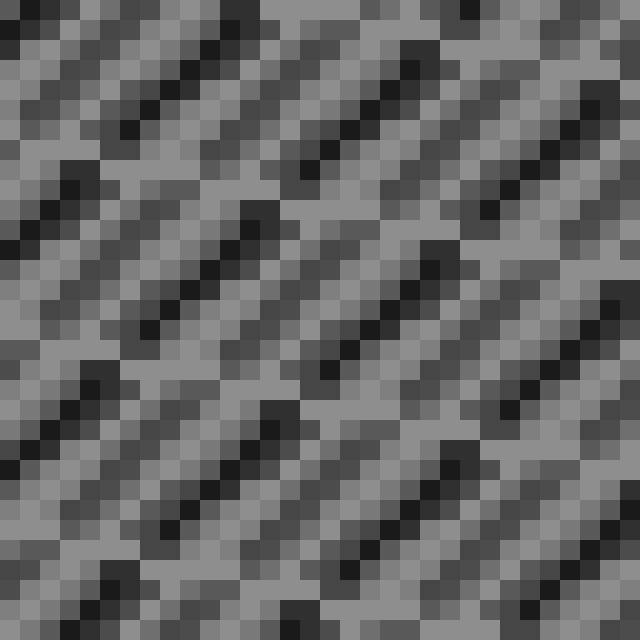
A Shadertoy shader for this pattern:

```glsl
// Blocky grey twill: slanted dark strokes alternating with softer ones on light ground.
// A 32 x 32 cell grid is folded onto a skewed lattice of 11 diagonals by 8 steps,
// and every diagonal is shaded in four runs: head, upper, lower and foot.

// Greys of the four runs along one diagonal of the weave
vec4 diagonalShades(int diagonal) {
    switch (diagonal) {
        // Dark stroke, from its upper left edge to its lower right edge
        case 10: return vec4(0.557, 0.475, 0.349, 0.349);
        case 0:  return vec4(0.188, 0.349, 0.275, 0.557);
        case 1:  return vec4(0.188, 0.102, 0.102, 0.275);
        case 2:  return vec4(0.557, 0.188, 0.349, 0.275);
        case 3:  return vec4(0.557, 0.298, 0.498, 0.498);
        // Soft stroke
        case 5:  return vec4(0.557, 0.435, 0.498, 0.498);
        case 6:  return vec4(0.349, 0.275, 0.275, 0.557);
        case 7:  return vec4(0.349, 0.298, 0.298, 0.349);
        case 8:  return vec4(0.557, 0.498, 0.435, 0.435);
    }
    return vec4(0.557); // light ground between strokes
}

// Grey of one whole cell; rows count downwards
float cellGrey(vec2 cell) {
    // Fold along the lattice steps (9, 2) and (8, -8)
    vec2 offset = cell - vec2(12.0, 10.0);
    float across = offset.x + offset.y;
    float strand = floor((across + 0.5) / 11.0);
    int diagonal = int(across - 11.0 * strand + 0.5);
    float headRow = diagonal > 5 ? 1.0 : 0.0;
    int along = int(mod(offset.y - 2.0 * strand - headRow + 0.5, 8.0));

    // Pick the run that this step falls in
    vec4 shades = diagonalShades(diagonal);
    int upperEnd = diagonal == 0 || diagonal == 3 ? 3 : 4;
    if (along == 0) return shades.x;
    if (along <= upperEnd) return shades.y;
    return along < 7 ? shades.z : shades.w;
}

void mainImage(out vec4 fragColor, in vec2 fragCoord) {
    float cellsPerPixel = 32.0 / iResolution.y;
    vec2 grid = vec2(fragCoord.x, iResolution.y - fragCoord.y) * cellsPerPixel - 0.5;
    vec2 cell = floor(grid);

    // Blend neighbouring cells over one pixel at their shared edges
    vec2 blend = clamp((fract(grid) - 0.5) / cellsPerPixel + 0.5, 0.0, 1.0);
    float top = mix(cellGrey(cell), cellGrey(cell + vec2(1.0, 0.0)), blend.x);
    float bottom = mix(cellGrey(cell + vec2(0.0, 1.0)), cellGrey(cell + 1.0), blend.x);
    fragColor = vec4(vec3(mix(top, bottom, blend.y)), 1.0);
}
```
